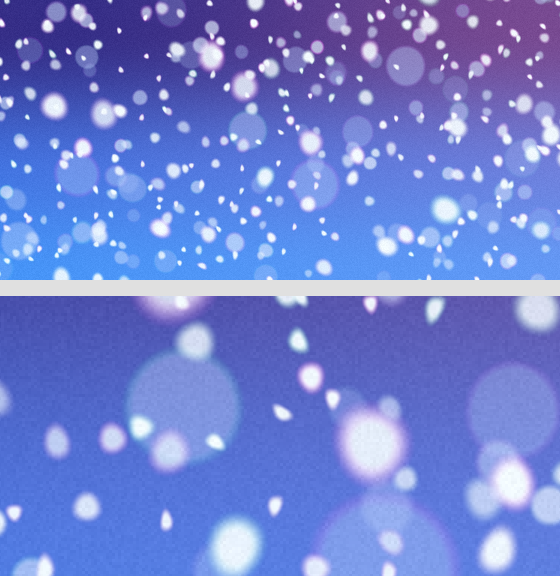
Top: the whole. Bottom: its middle third, enlarged.
Write a Shadertoy shader that draws this background.

```glsl
// Sky colours by height and side
const vec3 TOP_LEFT = vec3(0.21, 0.18, 0.53);
const vec3 TOP_RIGHT = vec3(0.47, 0.29, 0.57);
const vec3 MID_LEFT = vec3(0.26, 0.45, 0.88);
const vec3 MID_RIGHT = vec3(0.44, 0.50, 0.86);
const vec3 LOW_LEFT = vec3(0.27, 0.58, 0.97);
const vec3 LOW_RIGHT = vec3(0.39, 0.60, 0.96);
const float MID_HEIGHT = 0.46;

// Flake look
const vec3 FAINT_TINT = vec3(0.72, 0.81, 0.99);
const vec3 BRIGHT_TINT = vec3(0.96, 0.99, 1.0);
const vec3 FRINGE = vec3(0.07, -0.03, 0.05);
const float LEAN = 1.9;
const float LEAN_SPREAD = 1.6;
const float WOBBLE = 0.10;
const float CLUSTER_SIZE = 0.27;
const float GRAIN_SCALE = 280.0;
const float GRAIN_AMOUNT = 0.025;

// Lengths are fractions of the canvas height
struct Layer {
    float cell;
    float density;
    vec2 radius;
    vec2 opacity;
    float stretch;
    float softness;
};

const Layer HAZE = Layer(0.30, 0.60, vec2(0.042, 0.085), vec2(0.16, 0.42), 1.08, 0.14);
const Layer DISCS = Layer(0.15, 0.62, vec2(0.023, 0.040), vec2(0.25, 0.70), 1.12, 0.28);
const Layer GLOWS = Layer(0.24, 0.74, vec2(0.027, 0.050), vec2(0.78, 1.00), 1.25, 0.45);
const Layer FLAKES = Layer(0.105, 0.68, vec2(0.014, 0.024), vec2(0.55, 1.00), 1.40, 0.50);
const Layer SPECKS = Layer(0.095, 0.58, vec2(0.009, 0.014), vec2(0.90, 1.00), 1.80, 0.55);

// Four random values in 0..1 from integer mixing
vec4 hash4(vec2 cell, float seed) {
    uvec4 v = uvec4(ivec4(ivec2(cell), int(seed), 7)) * 1664525u + 1013904223u;
    v += v.yzxy * v.wxyz;
    v ^= v >> 16u;
    v += v.yzxy * v.wxyz;
    v ^= v >> 16u;
    return vec4(v >> 8u) / 16777216.0;
}

float valueNoise(vec2 p, float seed) {
    vec2 i = floor(p);
    vec2 f = smoothstep(0.0, 1.0, fract(p));
    float below = mix(hash4(i, seed).x, hash4(i + vec2(1, 0), seed).x, f.x);
    float above = mix(hash4(i + vec2(0, 1), seed).x, hash4(i + vec2(1, 1), seed).x, f.x);
    return mix(below, above, f.y);
}

vec3 sky(vec2 uv) {
    vec3 top = mix(TOP_LEFT, TOP_RIGHT, smoothstep(0.1, 1.0, uv.x));
    vec3 mid = mix(MID_LEFT, MID_RIGHT, uv.x);
    vec3 low = mix(LOW_LEFT, LOW_RIGHT, uv.x);
    vec3 color = mix(low, mid, smoothstep(0.0, MID_HEIGHT, uv.y));
    return mix(color, top, smoothstep(MID_HEIGHT - 0.1, 0.90, uv.y));
}

// Soft, slightly uneven ellipse; each channel has its own radius
vec3 flakeCoverage(vec2 d, float radius, float softness, vec4 form, float stretch) {
    float angle = LEAN + (form.x - 0.5) * LEAN_SPREAD;
    vec2 axis = vec2(cos(angle), sin(angle));
    float ratio = sqrt(mix(1.0, stretch, form.y));
    vec2 q = vec2(dot(d, axis) / ratio, dot(d, vec2(-axis.y, axis.x)) * ratio);
    float wobble = WOBBLE * (stretch - 1.0) * cos(3.0 * atan(q.y, q.x + 1e-5) + 6.28 * form.z);
    float dist = length(q) * (1.0 + wobble);
    vec3 channelRadius = radius * (1.0 + FRINGE * (form.w * 2.0 - 0.8));
    float edge = max(radius * softness, 1.0 / iResolution.y);
    return 1.0 - smoothstep(channelRadius - edge, channelRadius + edge * 0.6, vec3(dist));
}

vec3 addLayer(vec3 color, vec2 p, Layer layer, float seed) {
    vec2 home = floor(p / layer.cell);
    for (int y = -1; y <= 1; y++) {
        for (int x = -1; x <= 1; x++) {
            vec2 cell = home + vec2(x, y);
            vec4 place = hash4(cell + 50.0, seed);
            vec2 center = (cell + place.xy) * layer.cell;
            float crowding = 0.55 + 0.9 * valueNoise(center / CLUSTER_SIZE + 9.0, 60.0);
            if (place.z > layer.density * crowding) continue;
            vec4 form = hash4(cell + 50.0, seed + 20.0);
            vec4 look = hash4(cell + 50.0, seed + 40.0);
            float radius = mix(layer.radius.x, layer.radius.y, look.x * look.x);
            float opacity = mix(layer.opacity.x, layer.opacity.y, look.y);
            vec3 cover = flakeCoverage(p - center, radius, layer.softness, form, layer.stretch);
            vec3 tint = mix(FAINT_TINT, BRIGHT_TINT, smoothstep(0.3, 0.85, opacity));
            color = mix(color, tint, cover * opacity);
        }
    }
    return color;
}

void mainImage(out vec4 fragColor, in vec2 fragCoord) {
    vec2 p = fragCoord / iResolution.y;
    vec3 color = sky(fragCoord / iResolution.xy);

    // Far blur first, crisp specks last
    color = addLayer(color, p, HAZE, 1.0);
    color = addLayer(color, p, DISCS, 2.0);
    color = addLayer(color, p, GLOWS, 3.0);
    color = addLayer(color, p, FLAKES, 4.0);
    color = addLayer(color, p, SPECKS, 5.0);

    // Film grain
    vec4 grain = hash4(floor(p * GRAIN_SCALE), 90.0);
    color += (grain.x + grain.y - 1.0) * GRAIN_AMOUNT;
    fragColor = vec4(clamp(color, 0.0, 1.0), 1.0);
}
```
